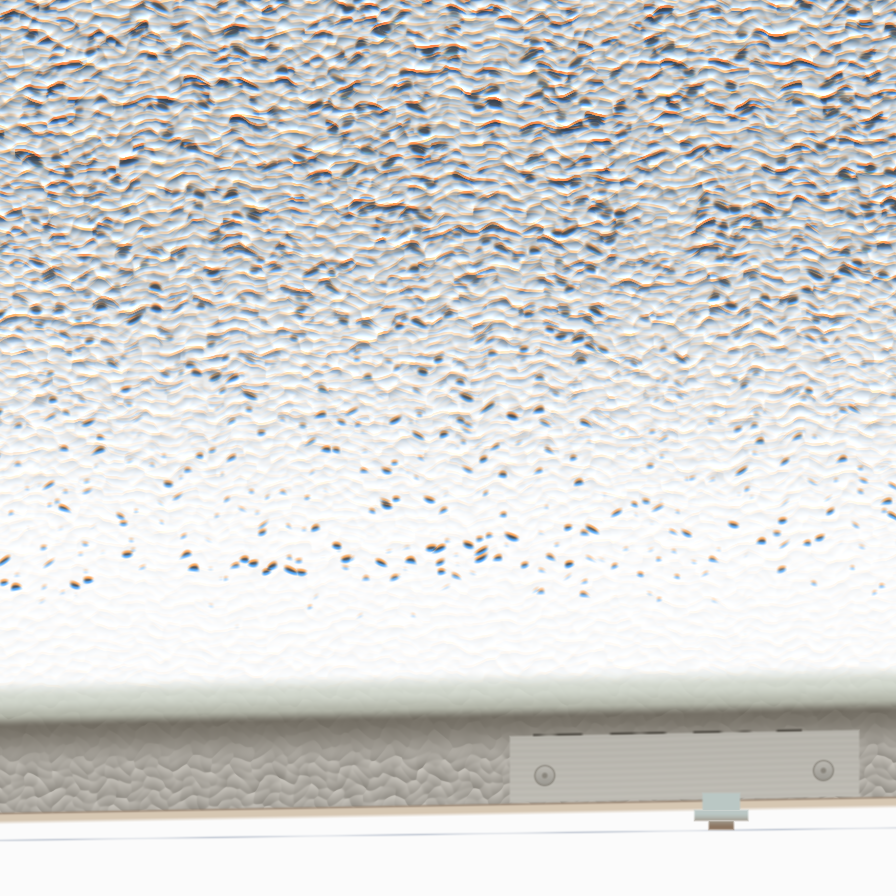
Reproduce this texture procedurally as a three.js fragment shader.

```glsl
varying vec2 vUv;

const float SOFT = 0.0019;
const float SLANT = 0.018;
const float FRINGE = 0.0014;
const vec2 PIT_FREQ = vec2(48.0, 84.0);
const vec2 GRAIN_FREQ = vec2(74.0, 116.0);
const vec2 WALL_FREQ = vec2(84.0, 84.0);
const float LIP_TOP = 0.232;
const float LIP_BOTTOM = 0.197;
const float WALL_BOTTOM = 0.092;
const float WIRE_HEIGHT = 0.062;
const vec2 PLATE_CENTRE = vec2(0.764, 0.131);
const vec2 PLATE_HALF = vec2(0.195, 0.037);
const float SCREW_RADIUS = 0.011;
const vec2 CLIP = vec2(0.805, 0.105);
const vec3 WHITE = vec3(0.985, 0.985, 0.985);
const vec3 STUCCO_GREY = vec3(0.78, 0.79, 0.79);
const vec3 LIP_LIGHT = vec3(0.82, 0.84, 0.80);
const vec3 LIP_DARK = vec3(0.69, 0.70, 0.65);
const vec3 SHADOW = vec3(0.45, 0.43, 0.39);
const vec3 WALL = vec3(0.67, 0.655, 0.625);
const vec3 TAN = vec3(0.84, 0.78, 0.70);
const vec3 BROWN = vec3(0.55, 0.46, 0.38);
const vec3 STEEL = vec3(0.73, 0.72, 0.69);
const vec3 CLIP_TONE = vec3(0.73, 0.78, 0.77);
const vec3 PIT_TONE = vec3(0.20, 0.22, 0.25);

vec3 hash3(vec2 p) {
  vec3 q = vec3(dot(p, vec2(127.1, 311.7)), dot(p, vec2(269.5, 183.3)), dot(p, vec2(419.2, 371.9)));
  return fract(sin(q) * 4375.85);
}

// Cellular noise: x is pit coverage, y the slope of soft lumps, z a value per lump
vec3 lumps(vec2 q, float density, float size) {
  vec2 base = floor(q);
  float pit = 0.0, total = 0.0;
  vec2 blend = vec2(0.0);
  for (int j = -1; j <= 1; j++) {
    for (int i = -1; i <= 1; i++) {
      vec2 id = base + vec2(float(i), float(j));
      vec3 rnd = hash3(id);
      vec2 away = q - id - 0.05 - 0.9 * rnd.xy;
      float chance = smoothstep(0.0, 0.45, rnd.z - 1.0 + density);
      float radius = size * (0.6 + 0.4 * chance);
      // A bent offset turns each pit into a shallow arch
      vec2 arch = away + vec2(0.0, 0.7 * away.x * away.x);
      pit = max(pit, sqrt(chance) * smoothstep(0.0, 0.28, radius - length(arch)));
      float weight = exp(-10.0 * dot(away, away));
      blend += weight * vec2(away.y, rnd.z);
      total += weight;
    }
  }
  return vec3(pit, blend / total);
}

float cover(float d) { return 1.0 - smoothstep(-SOFT, SOFT, d); }

float box(vec2 p, vec2 halfSize) {
  vec2 d = abs(p) - halfSize;
  return length(max(d, 0.0)) + min(max(d.x, d.y), 0.0);
}

float line(float d, float width) { return cover(abs(d) - width); }

// Share of the surface that holds pits
float pitDensity(vec2 p) {
  float patches = sin(p.x * 17.0 + 3.0 * sin(p.y * 13.0)) * sin(p.y * 23.0 + p.x * 9.0);
  float density = 0.36 * smoothstep(0.28, 0.38, p.y);
  density *= 1.0 + 0.2 * patches;
  float row = (p.y - 0.352 - 0.06 * p.x) / 0.011;
  density += 0.42 * exp(-row * row) * (1.0 - smoothstep(0.54, 0.60, p.x));
  vec2 cluster = (p - vec2(0.425, 0.43)) / vec2(0.035, 0.02);
  return density + 0.4 * exp(-dot(cluster, cluster));
}

// x is darkness of pits and creases, y is relief brightness
vec2 stucco(vec2 p) {
  vec2 bent = p + vec2(0.0, 0.004 * sin(p.x * 21.0 + p.y * 8.0) - 0.03 * p.x);
  vec2 q = bent * PIT_FREQ;
  q += 0.25 * sin(q.yx * vec2(1.9, 2.7) + vec2(0.6, 2.1));
  float rise = smoothstep(0.42, 0.86, p.y);
  vec3 coarse = lumps(q, pitDensity(p), mix(0.40, 0.52, rise));
  vec3 grain = lumps(bent * GRAIN_FREQ + 0.25 * sin(q.yx * 2.3), 0.0, 0.0);
  float slope = coarse.y + 0.5 * grain.y;
  float crease = smoothstep(0.08, 0.50, slope) * smoothstep(0.25, 0.75, coarse.z);
  float dark = max(0.85 * coarse.x, 0.85 * rise * crease);
  float relief = 0.10 + 0.90 * smoothstep(0.34, 0.82, p.y);
  return vec2(dark, -relief * (0.26 * coarse.y + 0.42 * grain.y));
}

vec3 stuccoColour(vec2 p) {
  vec2 high = stucco(p + vec2(0.0, FRINGE));
  vec2 low = stucco(p - vec2(0.0, FRINGE));
  vec3 dark = vec3(high.x, 0.5 * (high.x + low.x), low.x);
  vec3 relief = vec3(high.y, 0.5 * (high.y + low.y), low.y);
  vec3 col = mix(WHITE, STUCCO_GREY, smoothstep(0.38, 0.82, p.y));
  return mix(col + relief, PIT_TONE, dark);
}

void main() {
  vec2 p = vUv;
  vec2 level = vec2(p.x, p.y - SLANT * p.x);
  float h = level.y;
  vec3 col = stuccoColour(p);

  // Rounded lip and shaded wall below it
  float grit = lumps(p * WALL_FREQ + 0.3 * sin(p.yx * 140.0), 0.0, 0.0).y;
  vec3 lip = mix(LIP_DARK, LIP_LIGHT, smoothstep(LIP_BOTTOM, 0.220, h)) + 0.02 * grit;
  col = mix(col, lip, 1.0 - smoothstep(LIP_TOP - 0.013, LIP_TOP + 0.011, h));
  vec3 wall = mix(WALL, SHADOW, smoothstep(0.142, 0.194, h));
  wall += grit * mix(0.15, 0.03, smoothstep(0.13, 0.17, h));
  col = mix(col, wall, 1.0 - smoothstep(LIP_BOTTOM - 0.009, LIP_BOTTOM + 0.005, h));

  // Metal plate with a broken dark seam
  float brushed = 0.008 * sin(h * 900.0 + sin(p.x * 12.0));
  vec2 onPlate = level - PLATE_CENTRE;
  float plate = box(onPlate, PLATE_HALF);
  col = mix(col, STEEL + brushed - 0.4 * onPlate.y, cover(plate));
  float broken = smoothstep(-0.5, 0.5, sin(p.x * 130.0) + sin(p.x * 73.0));
  float span = cover(abs(p.x - 0.745) - 0.15);
  col = mix(col, SHADOW * 0.7, broken * span * line(h - 0.169, 0.0012));

  // Paired screws
  vec2 screw = vec2(abs(p.x - 0.7635) - 0.1555, h - 0.1235);
  float rim = length(screw) - SCREW_RADIUS;
  col = mix(col, STEEL * 0.92 + 6.0 * screw.y, cover(rim));
  col = mix(col, SHADOW, 0.6 * line(rim, 0.0008));
  col = mix(col, SHADOW, 0.6 * cover(length(screw) - 0.003));

  // Bottom edge, pale ground and thin wire
  col = mix(col, TAN, cover(h - WALL_BOTTOM));
  col = mix(col, BROWN, 0.6 * line(h - WALL_BOTTOM, 0.001));
  col = mix(col, WHITE, 1.0 - smoothstep(0.079, 0.085, h));
  float wire = line(h - WIRE_HEIGHT + 0.004 * p.x, 0.0008);
  col = mix(col, vec3(0.74, 0.77, 0.82), wire * (0.7 + 0.3 * sin(p.x * 31.0)));

  // Stepped clip
  vec2 c = p - CLIP;
  float clip = min(box(c, vec2(0.021, 0.010)), box(c + vec2(0.0, 0.015), vec2(0.030, 0.006)));
  clip = min(clip, box(c + vec2(0.0, 0.026), vec2(0.014, 0.005)));
  vec3 clipColour = mix(BROWN, CLIP_TONE, smoothstep(-0.029, -0.012, c.y));
  col = mix(col, clipColour, cover(clip));

  gl_FragColor = vec4(clamp(col, 0.0, 1.0), 1.0);
}
```
